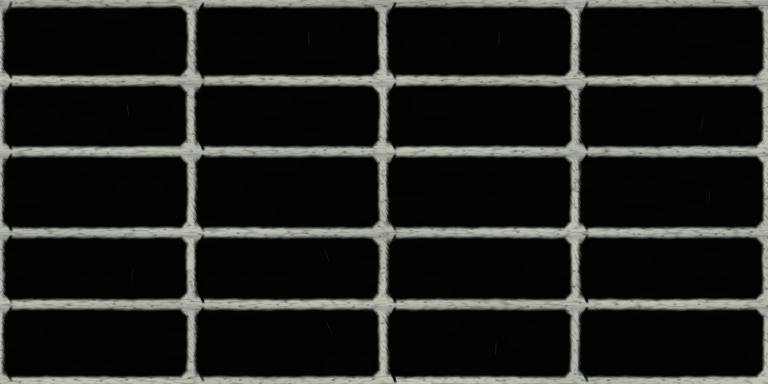
A Shadertoy shader for this texture:

```glsl
// Pale painted metal grille, 4 columns by 5 rows, over near-black openings.
// Distances to uprights, unevenly spaced rails and bevelled welds are joined,
// then roughened by layered sines and streaked with stretched cellular noise.

#define COLUMN_STEP 0.5
#define UPRIGHT_HALF 0.0125
#define RAIL_HALF 0.0140
#define BORDER_RAIL_HALF 0.0195
#define WELD_REACH 0.0430
#define EDGE_SOFT 0.0045
#define EDGE_WEAR 0.0007
#define STREAK_AMOUNT 0.20
#define PAINT vec3(0.715, 0.735, 0.685)
#define VOID_COLOR vec3(0.007, 0.008, 0.004)

vec2 hash2(vec2 c) {
    vec2 s = vec2(dot(c, vec2(127.1, 311.7)), dot(c, vec2(269.5, 183.3)));
    return fract(sin(s) * 43758.5);
}

// Cellular noise: distance to the nearest scattered point
float cellular(vec2 p) {
    vec2 cell = floor(p), f = p - cell;
    float nearest = 2.0;
    for (int j = -1; j <= 1; j++)
        for (int i = -1; i <= 1; i++) {
            vec2 o = vec2(i, j);
            nearest = min(nearest, length(o + hash2(cell + o) - f));
        }
    return nearest;
}

float layeredSines(vec2 p) {
    float sum = sin(p.y * 61.0 + 3.0 * sin(p.x * 9.0));
    sum += 0.7 * sin(p.x * 83.0 + p.y * 47.0);
    sum += 0.6 * sin(p.y * 173.0 - p.x * 139.0 + 2.0 * sin(p.x * 31.0));
    return sum;
}

// Height of each rail: even fifths with a slight irregular shift
float railHeight(int k) {
    const float shift[6] = float[6](0.0, 0.007, -0.006, 0.005, -0.010, 0.0);
    return float(k) / 5.0 + shift[k];
}

// Faint slanted scratch in some of the openings
float scratch(vec2 p) {
    vec2 cell = floor(p * vec2(2.0, 5.0));
    vec2 rnd = hash2(cell + 17.0);
    vec2 q = p - (cell + 0.25 + 0.5 * rnd) / vec2(2.0, 5.0);
    q.x += (rnd.y - 0.5) * q.y;
    float line = smoothstep(0.003, 0.0, abs(q.x));
    return line * smoothstep(0.022, 0.008, abs(q.y)) * step(0.65, rnd.x);
}

void mainImage(out vec4 fragColor, in vec2 fragCoord) {
    vec2 p = fragCoord / iResolution.xy * vec2(2.0, 1.0);
    float soft = max(EDGE_SOFT, 1.0 / iResolution.y);

    // Position relative to the nearest crossing
    vec2 q = vec2(p.x + 0.0015, 2.0);
    float column = round(q.x / COLUMN_STEP);
    q.x -= column * COLUMN_STEP;
    float row = 0.0;
    for (int k = 0; k < 6; k++) {
        float dy = p.y - railHeight(k);
        if (abs(dy) < abs(q.y)) { q.y = dy; row = float(k); }
    }
    bool border = row < 0.5 || row > 4.5;
    float railHalf = border ? BORDER_RAIL_HALF : RAIL_HALF;
    vec2 joint = hash2(vec2(column, row));

    // Uprights, rails and bevelled welds
    float sway = 0.0012 * sin(p.y * 17.0 + column * 2.3);
    float upright = abs(q.x + sway) - UPRIGHT_HALF;
    float rail = abs(q.y) - railHalf;
    float reach = WELD_REACH + railHalf - RAIL_HALF + 0.004 * (joint.x - 0.5);
    float weld = 0.707 * (abs(q.x) + abs(q.y) - reach);
    float d = min(min(upright, rail), weld);
    d += EDGE_WEAR * layeredSines(p);

    // Brushed streaks, slanted on uprights and lengthwise on rails
    float onUpright = smoothstep(-0.004, 0.010, rail);
    vec2 slanted = vec2(p.x + 0.55 * p.y, p.y - 0.4 * p.x) * vec2(170.0, 55.0);
    float railStreak = cellular(p * vec2(38.0, 150.0));
    float streak = mix(railStreak, cellular(slanted), onUpright);
    d += 0.004 * onUpright * (streak - 0.45) * smoothstep(0.0, 0.01, q.x);

    // Paint tone: streaks, shaded right flanks and dim rail undersides
    float tone = 1.0 - STREAK_AMOUNT * smoothstep(0.3, 0.95, streak);
    tone += 0.03 * sin(p.x * 7.0 + row * 2.0);
    tone *= 1.0 - 0.40 * onUpright * smoothstep(0.002, 0.014, q.x);
    tone *= 1.0 - 0.14 * smoothstep(0.004, -0.012, q.y) * (1.0 - onUpright);

    // Curled dark seam on the right of each weld
    float ring = abs(length(q * vec2(1.0, 0.85)) - 0.031);
    float seam = smoothstep(0.006, 0.001, ring) * smoothstep(0.016, 0.024, q.x);
    seam *= smoothstep(0.001, 0.012, abs(q.y + 0.004 * (joint.y - 0.5)));
    tone *= 1.0 - (0.55 + 0.4 * joint.y) * seam;

    // Sparse chips in the paint
    float chip = smoothstep(0.16, 0.05, cellular(p * vec2(23.0, 41.0)));
    tone *= 1.0 - 0.22 * chip;

    // Openings with faint haze and scratches
    float haze = 0.006 * smoothstep(0.6, 0.0, cellular(p * vec2(5.0, 9.0)));
    vec3 opening = VOID_COLOR + vec3(1.0, 0.95, 0.6) * haze + 0.07 * scratch(p);

    float cover = smoothstep(soft, -1.6 * soft, d);
    fragColor = vec4(mix(opening, PAINT * tone, cover), 1.0);
}
```
